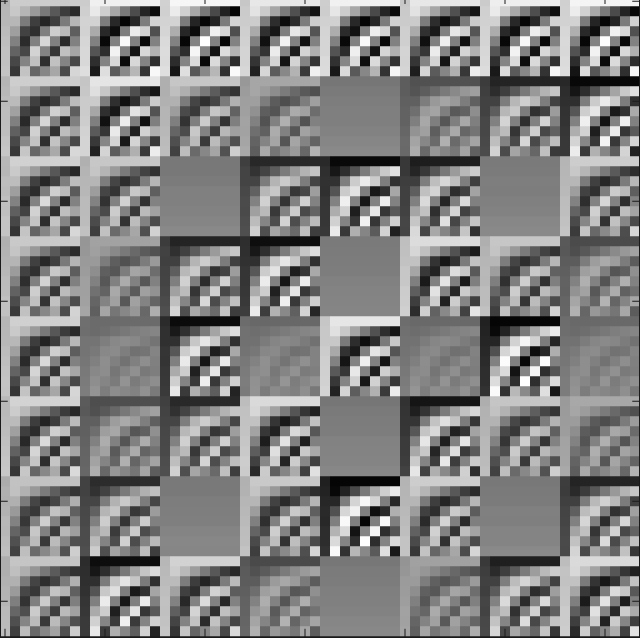
A WebGL 1 fragment shader for this pattern:

```glsl
precision highp float;

#define TILES 8.0
#define CONTRAST 0.46
#define FIRST_COLUMN 0.707
#define FAINT_WEIGHT -0.12
#define TILE_WEAR 0.18
#define ROW_DRIFT 0.06
#define ROW_WEAR 0.016
#define BASE_MARGIN 0.0026
#define FRAME_WIDTH 0.0026
#define TICK_LENGTH 0.012
#define TICK_WIDTH 0.0016
#define INK 0.1

const float PI = 3.14159265;

uniform vec2 u_resolution;

float hash(vec2 p) {
  return fract(sin(dot(p, vec2(12.9898, 78.233))) * 43758.5453);
}

// Entry of a cosine matrix; index.x is the column, index.y the row.
float cosineEntry(vec2 index) {
  float columnScale = index.x < 0.5 ? FIRST_COLUMN : 1.0;
  return columnScale * cos(PI * index.x * index.y / TILES);
}

// Kronecker product: every tile is the same matrix, scaled by its own entry.
float tileShade(vec2 p) {
  vec2 cell = floor(p * TILES * TILES);
  cell.y = TILES * TILES - 1.0 - cell.y;
  vec2 tile = floor((cell + 0.5) / TILES);
  vec2 inner = cell - tile * TILES;

  float weight = cosineEntry(tile);
  weight *= 1.0 + TILE_WEAR * (hash(tile + 3.0) - 0.5);
  if (abs(tile.y - 4.0) < 0.5 && mod(tile.x, 2.0) > 0.5) weight += FAINT_WEIGHT;

  float drift = ROW_DRIFT * (inner.y / (TILES - 1.0) - 0.5);
  drift += ROW_WEAR * (hash(vec2(cell.y, tile.x)) - 0.5);
  return clamp(0.5 + CONTRAST * weight * cosineEntry(inner) + drift, 0.02, 1.0);
}

// Ticks sit at the centre of every tenth cell.
float tickDistance(float along) {
  float cells = along * TILES * TILES - 0.5;
  return abs(cells - 10.0 * floor(cells / 10.0 + 0.5)) / (TILES * TILES);
}

float frameMask(vec2 p) {
  float side = min(p.x, 1.0 - p.x);
  float ends = min(p.y, 1.0 - p.y);
  float border = max(step(side, FRAME_WIDTH * 0.6), step(p.y, 0.0));
  float sideTicks = step(side, TICK_LENGTH) * step(tickDistance(1.0 - p.y), TICK_WIDTH * 0.5);
  float endTicks = step(ends, TICK_LENGTH) * step(tickDistance(p.x), TICK_WIDTH * 0.5);
  return max(border, max(sideTicks, endTicks));
}

void main() {
  // Average a 4 by 4 grid of samples to smooth the edges.
  float shade = 0.0;
  for (int j = 0; j < 4; j++) {
    for (int i = 0; i < 4; i++) {
      vec2 offset = (vec2(float(i), float(j)) - 1.5) / 4.0;
      vec2 p = (gl_FragCoord.xy + offset) / u_resolution.x;
      p.y -= BASE_MARGIN;
      shade += mix(tileShade(p), INK, frameMask(p));
    }
  }
  gl_FragColor = vec4(vec3(shade / 16.0), 1.0);
}
```
